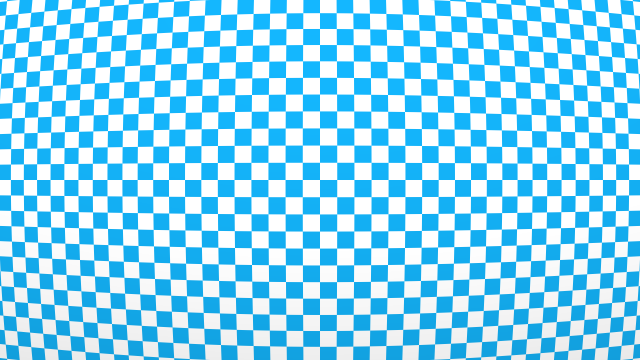
Write a WebGL 1 fragment shader that draws this pattern.

```glsl
precision mediump float;
// Blue and white checkerboard bulging toward the viewer like a soft dome.
// A radial warp bends the grid, each axis becomes a smoothed square wave,
// and a gentle light from above darkens the lower rows.

uniform vec2 u_resolution;

const float CELL_SIZE = 0.0479;   // width of a central cell, in canvas heights
const float BULGE = 0.157;        // strength of the radial warp
const vec3 BLUE = vec3(0.08, 0.72, 1.0);
const vec3 WHITE = vec3(1.06);    // above one so the lit area stays pure white

// Radial warp: cells shrink with distance from the centre.
vec2 bulge(vec2 p, float strength) {
  return p * (1.0 + strength * dot(p, p));
}

// Square wave of period 2: +1 on even cells, -1 on odd ones, with soft edges.
vec2 squareWave(vec2 t, vec2 edgeWidth) {
  vec2 signedDist = abs(mod(t - 0.5, 2.0) - 1.0) - 0.5;
  return 2.0 * clamp(signedDist / edgeWidth, -0.5, 0.5);
}

// Coverage of the odd cells, from 0 to 1.
float checker(vec2 grid, vec2 edgeWidth) {
  vec2 wave = squareWave(grid, edgeWidth);
  return 0.5 - 0.5 * wave.x * wave.y;
}

// Light from above, falling off toward the bottom and the corners.
float domeLight(vec2 p) {
  return 0.97 + 0.12 * p.y - 0.10 * p.y * p.y - 0.025 * dot(p, p);
}

void main() {
  // Centred coordinates, one unit per canvas height.
  vec2 p = (gl_FragCoord.xy - 0.5 * u_resolution) / u_resolution.y;
  vec2 grid = bulge(p, BULGE) / CELL_SIZE;

  // One pixel measured in grid cells, following the local stretch.
  vec2 stretch = 1.0 + BULGE * (dot(p, p) + 2.0 * p * p);
  vec2 edgeWidth = stretch / (u_resolution.y * CELL_SIZE);

  float light = domeLight(p);
  vec3 paper = min(WHITE * light, 1.0);
  vec3 ink = min(BLUE * light, 1.0);
  gl_FragColor = vec4(mix(paper, ink, checker(grid, edgeWidth)), 1.0);
}
```
